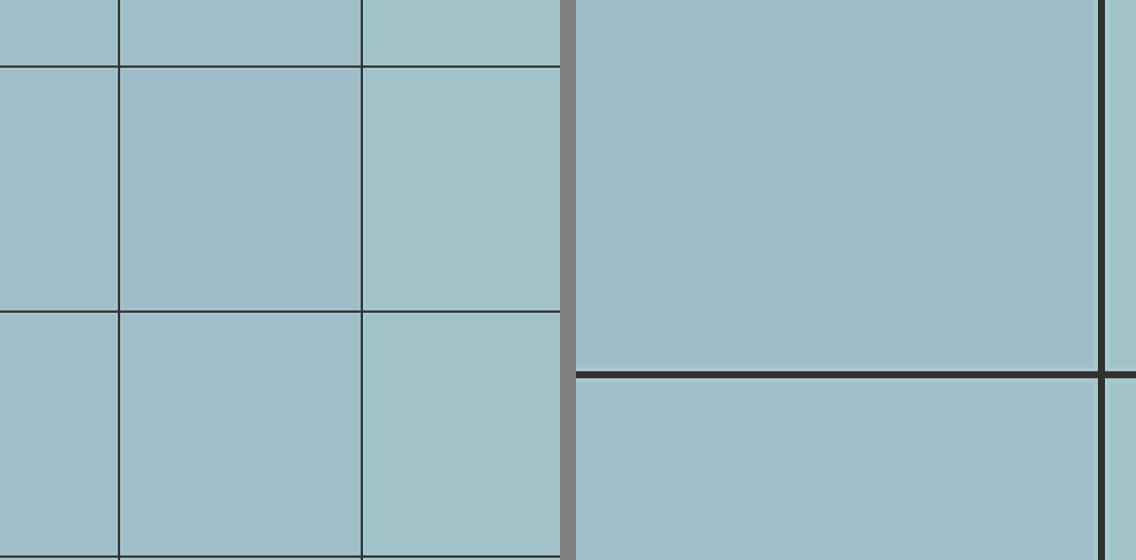
Left: the whole. Right: its middle third, enlarged.
Reproduce this pattern procedurally as a Shadertoy shader.

```glsl
// Large pale blue-green tiles divided by thin dark joints with a faint bright rim.
// Each pixel finds its tile with floor and its nearest joint with fract;
// every third column leans greener, and each tile varies slightly in tone.

#define PERIOD vec2(0.4336, 0.4375)
#define JOINT_ORIGIN vec2(0.2125, 0.4436)
#define JOINT_HALF_WIDTH 0.0021
#define RIM_WIDTH 0.0034
#define RIM_STRENGTH 0.65
#define TONE_VARIATION 0.004
#define BLUE_TILE vec3(0.622, 0.745, 0.785)
#define GREEN_TILE vec3(0.627, 0.761, 0.785)
#define RIM_COLOR vec3(0.700, 0.840, 0.865)
#define JOINT_COLOR vec3(0.195, 0.192, 0.180)

float hash(vec2 cell) {
    return fract(sin(dot(cell, vec2(127.1, 311.7))) * 437.585);
}

// Distance to the nearest joint, vertical or horizontal
float jointDistance(vec2 grid) {
    vec2 toJoint = (0.5 - abs(fract(grid) - 0.5)) * PERIOD;
    return min(toJoint.x, toJoint.y);
}

vec3 tileColor(vec2 cell) {
    float greenColumn = step(abs(mod(cell.x, 3.0) - 1.0), 0.5);
    vec3 base = mix(BLUE_TILE, GREEN_TILE, greenColumn);
    return base + TONE_VARIATION * (hash(cell) - 0.5);
}

void mainImage(out vec4 fragColor, in vec2 fragCoord) {
    vec2 uv = fragCoord / iResolution.y;
    float pixel = 1.0 / iResolution.y;

    vec2 grid = (uv - JOINT_ORIGIN) / PERIOD;
    float d = jointDistance(grid);
    vec3 color = tileColor(floor(grid));

    // Bright rim fading away from the joint
    float rim = 1.0 - smoothstep(0.0, RIM_WIDTH + pixel, d - JOINT_HALF_WIDTH);
    color = mix(color, RIM_COLOR, RIM_STRENGTH * rim);

    // Dark joint with a one-pixel soft edge
    float joint = clamp(0.5 + (JOINT_HALF_WIDTH - d) / pixel, 0.0, 1.0);
    color = mix(color, JOINT_COLOR, joint);

    fragColor = vec4(color, 1.0);
}
```
